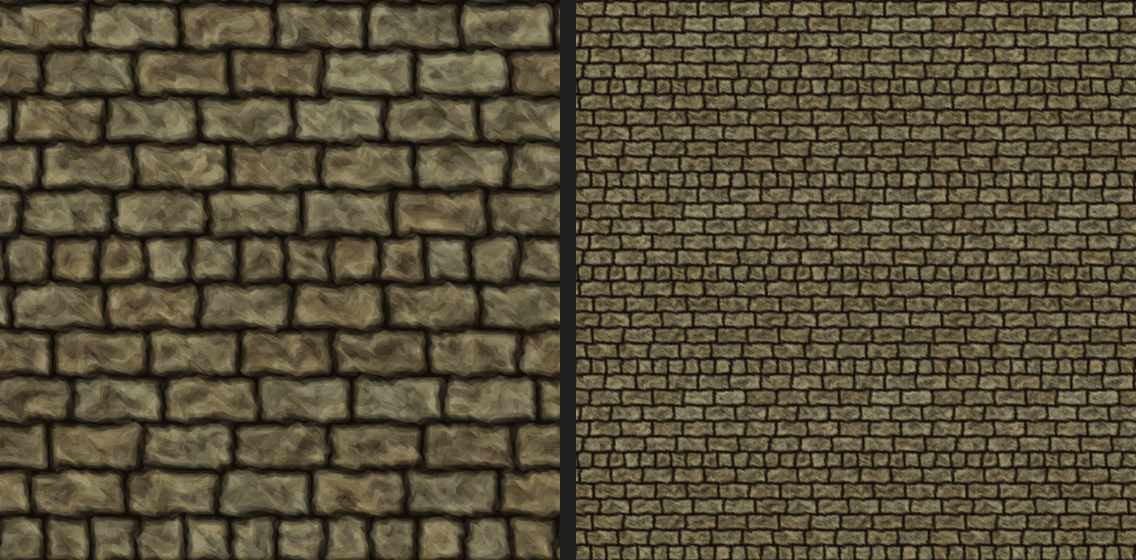
Left, the tile; right, the same tile 3 across and 3 down.
Give the GLSL for this texture, as a three.js fragment shader.

```glsl
varying vec2 vUv;

const float TAU = 6.2831853;
const int LAYERS = 7;
const float ROWS = 12.0;
const float SMALL_ROW_EVERY = 6.0;
const float ROW_LIFT = 0.06;

// Joint positions of the rows, bottom to top, in long stones
const vec4 SHIFT_LOW = vec4(0.47, 0.34, 0.52, 0.76);
const vec4 SHIFT_MID = vec4(0.57, 0.13, 0.05, 0.22);
const vec4 SHIFT_TOP = vec4(0.44, 0.13, 0.45, 0.93);

// Lengths in row heights
const float CORNER = 0.17;
const float GAP_INNER = 0.03;
const float GAP_OUTER = 0.17;
const float SOFT = 0.02;

const float WARP = 0.0032;
const float FACET_SWIRL = 2.2;
const vec2 FACET_CELLS = vec2(22.0, 34.0);
const vec2 FACET_STEP = vec2(3.0, 4.0);
const float FACET_SHARPNESS = 45.0;

const float STONE_TONE = 0.73;
const float FACET_CONTRAST = 1.25;
const float RIM_LIGHT = 0.17;
const float STONE_VARIATION = 0.08;

const vec3 MORTAR = vec3(0.07, 0.05, 0.03);
const vec3 STONE_LIGHT = vec3(0.58, 0.54, 0.40);
const vec3 WARM_TINT = vec3(1.05, 0.98, 0.91);
const vec3 COOL_TINT = vec3(0.96, 1.01, 1.06);

vec3 hash(vec3 p) {
  p = fract(p * vec3(0.1031, 0.1030, 0.0973));
  p += dot(p, p.yxz + 33.33);
  return fract((p.xxy + p.yxx) * p.zyx);
}

// Layered sines with whole frequencies, so the bend wraps
vec2 warp(vec2 uv, float seed) {
  float freq = 7.0;
  float amp = WARP;
  for (int i = 0; i < 4; i++) {
    vec2 wave = freq * uv.yx + floor(freq * 0.6) * uv;
    uv += amp * sin(TAU * wave + seed * vec2(2.4, 3.9) + freq);
    freq = floor(freq * 1.87);
    amp *= 0.6;
  }
  return uv;
}

// Wrapping cellular noise: one flat value per cell, softened at its border
float facets(vec2 uv, vec2 cells, float seed) {
  vec2 p = uv * cells;
  vec2 base = floor(p);
  float total = 0.0;
  float weights = 0.0;
  for (int y = -1; y <= 1; y++) {
    for (int x = -1; x <= 1; x++) {
      vec2 cell = base + vec2(float(x), float(y));
      vec3 rnd = hash(vec3(mod(cell, cells), seed));
      vec2 away = cell + rnd.xy - p;
      float weight = exp(-FACET_SHARPNESS * dot(away, away));
      total += weight * rnd.z;
      weights += weight;
    }
  }
  return total / max(weights, 1e-30);
}

float rowShift(float row) {
  vec4 pick = vec4(equal(vec4(mod(row, 4.0)), vec4(0.0, 1.0, 2.0, 3.0)));
  vec4 shifts = row < 4.0 ? SHIFT_LOW : (row < 8.0 ? SHIFT_MID : SHIFT_TOP);
  return dot(pick, shifts);
}

// x: signed distance to the stone's cell edge, y: random value per stone
vec2 stone(vec2 uv) {
  vec2 p = uv * ROWS + vec2(0.0, ROW_LIFT);
  float row = mod(floor(p.y), ROWS);
  float width = mod(row, SMALL_ROW_EVERY) < 0.5 ? 1.0 : 2.0;
  p.x = (p.x - 2.0 * rowShift(row)) / width;
  float column = mod(floor(p.x), ROWS / width);
  vec2 size = vec2(width, 1.0);
  vec2 q = abs(fract(p) - 0.5) * size - 0.5 * size + CORNER;
  float dist = length(max(q, 0.0)) + min(max(q.x, q.y), 0.0) - CORNER;
  return vec2(dist, hash(vec3(column, row, 5.0)).x);
}

void main() {
  vec2 bent = warp(vUv, 0.0);
  vec2 body = stone(bent);
  float cover = 0.0;
  float paint = 0.0;
  float rim = 0.0;
  float hue = 0.0;

  // Overlapping translucent coats, each with its own outline and facets
  for (int i = 0; i < LAYERS; i++) {
    float coat = float(i);
    float seed = coat + 1.0;
    float share = coat / float(LAYERS - 1);
    vec2 coatUv = warp(bent, seed);
    float dist = stone(coatUv).x;
    float inset = mix(GAP_INNER, GAP_OUTER, share);
    cover += smoothstep(-SOFT, SOFT, -dist - inset);
    rim += smoothstep(-SOFT, SOFT, dist + mix(0.18, 0.40, share));

    vec2 swirled = vUv + FACET_SWIRL * (coatUv - vUv);
    hue = facets(swirled, FACET_CELLS + coat * FACET_STEP, seed);
    paint += hue;
  }
  cover /= float(LAYERS);
  paint /= float(LAYERS);
  rim /= float(LAYERS);

  // Worn light rims around a darker core
  float tone = STONE_TONE + FACET_CONTRAST * (paint - 0.5);
  tone += RIM_LIGHT * (rim - 0.45) + STONE_VARIATION * (body.y - 0.5);
  tone = clamp(cover * tone, 0.0, 1.05);

  vec3 color = mix(MORTAR, STONE_LIGHT, tone);
  color *= mix(WARM_TINT, COOL_TINT, 0.5 * (hue + body.y));
  gl_FragColor = vec4(color, 1.0);
}
```
